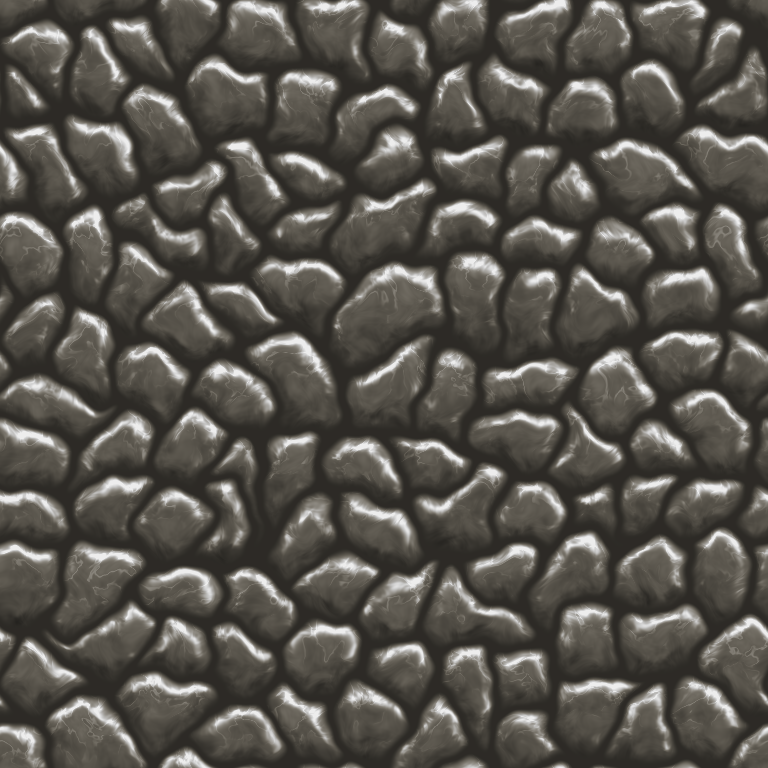
A WebGL 1 fragment shader for this texture:

```glsl
precision highp float;
// A seamless wall of irregular, bevelled grey-brown stones lit from above.
uniform vec2 u_resolution;

const float CELLS = 11.0;            // stones per side, whole so that it tiles
const float JITTER = 0.82;           // scatter of the stone centres
const float MAX_STRETCH = 1.48;      // elongation of the longest stones
const float SIZE_SPREAD = 0.14;      // variation of stone size
const float CORNER_SHARPNESS = 17.0; // higher gives crisper corners
const vec2 GAP = vec2(0.012, 0.12);  // soft edge from joint to stone
const float RIDGE_INSET = 0.165;     // distance of the worn ridge from the joint
const float RIDGE_WIDTH = 0.055;
const vec2 LIGHT = vec2(0.24, 0.97);
const float JOINT_TONE = 0.175;
const float BODY_TONE = 0.345;
const vec3 WARM_TINT = vec3(1.0, 0.95, 0.85);
const float TAU = 6.2831853;
const mat2 TURN = mat2(0.8, 0.6, -0.6, 0.8);

vec2 hash2(vec2 p) {
  vec2 k = vec2(dot(p, vec2(127.1, 311.7)), dot(p, vec2(269.5, 183.3)));
  return fract(sin(k) * 43758.55);
}

// Layered, folded sines: soft painterly mottling, about -0.8 to 0.8.
float mottle(vec2 p) {
  float sum = 0.0, amp = 0.5;
  for (int i = 0; i < 4; i++) {
    p = TURN * p * 1.7 + 0.8 * sin(p.yx) + 1.3;
    sum += amp * sin(p.x) * sin(p.y);
    amp *= 0.62;
  }
  return sum;
}

// Stretched squared distance to a stone's centre (x) and its gradient (yz).
vec3 stoneField(vec2 p, vec2 cell, out vec2 local) {
  vec2 id = mod(cell, CELLS);
  vec2 shape = hash2(id + 37.0);
  local = p - cell - 0.5 - JITTER * (hash2(id) - 0.5);
  float angle = shape.x * 0.5 * TAU;
  float stretch = mix(1.0, MAX_STRETCH, shape.y);
  vec2 axis = vec2(cos(angle), sin(angle));
  vec2 side = vec2(-axis.y, axis.x);
  vec2 m = vec2(dot(local, axis) / stretch, dot(local, side) * stretch);
  float size = SIZE_SPREAD * hash2(id + 71.0).x;
  return vec3(dot(m, m) - size, 2.0 * (axis * m.x / stretch + side * m.y * stretch));
}

// Periodic bending of the joints.
vec2 bend(vec2 uv) {
  vec2 slow = sin(TAU * vec2(dot(uv, vec2(4.0, 11.0)), dot(uv, vec2(12.0, -5.0))));
  vec2 fast = sin(TAU * vec2(dot(uv, vec2(-9.0, 27.0)), dot(uv, vec2(25.0, 10.0))) + 2.0);
  return 0.05 * slow + 0.014 * fast;
}

void main() {
  vec2 uv = gl_FragCoord.xy / u_resolution;
  vec2 p = uv * CELLS + bend(uv);
  vec2 home = floor(p);

  // Find the stone that owns this point.
  vec3 own = vec3(100.0, 0.0, 0.0);
  vec2 ownCell = home, q = vec2(0.0), local;
  for (int y = -2; y <= 2; y++) {
    for (int x = -2; x <= 2; x++) {
      vec2 cell = home + vec2(float(x), float(y));
      vec3 field = stoneField(p, cell, local);
      if (field.x < own.x) {
        own = field;
        ownCell = cell;
        q = local;
      }
    }
  }

  // Blend the distances to all neighbours into one rounded edge distance.
  float total = 0.0;
  vec2 inward = vec2(0.0);
  for (int y = -2; y <= 2; y++) {
    for (int x = -2; x <= 2; x++) {
      vec2 cell = home + vec2(float(x), float(y));
      if (any(notEqual(cell, ownCell))) {
        vec3 delta = stoneField(p, cell, local) - own;
        float slope = max(length(delta.yz), 0.3);
        float weight = exp(-CORNER_SHARPNESS * delta.x / slope);
        total += weight;
        inward += weight * delta.yz / slope;
      }
    }
  }
  float edge = -log(max(total, 1e-12)) / CORNER_SHARPNESS;
  inward /= max(total, 1e-12);

  // Mottling is local to each stone, so it wraps with the stones.
  vec2 seed = 40.0 * hash2(mod(ownCell, CELLS) + 13.0);
  float broad = mottle(q * 3.6 + seed);
  float fine = mottle(q * 7.5 + seed.yx);

  // Bevels, worn bright ridges and faint creases on the face.
  float facing = dot(-inward, LIGHT);
  float worn = edge + 0.07 * broad + 0.03 * fine;
  float bevel = 1.0 - smoothstep(0.13, 0.29, worn);
  float offset = (worn - RIDGE_INSET) / RIDGE_WIDTH;
  float ridge = exp(-offset * offset);
  float crease = 1.0 - smoothstep(0.0, 0.13, abs(broad + 0.3 * fine));
  float upper = smoothstep(-0.15, 0.4, q.y + 0.3 * fine);

  float tone = BODY_TONE + 0.05 * broad + 0.04 * fine + 0.10 * clamp(q.y, -0.6, 0.5);
  tone += bevel * (0.20 * max(facing, 0.0) + 0.10 * min(facing, 0.0));
  tone += 0.44 * ridge * smoothstep(-0.15, 1.05, facing + 0.7 * fine);
  tone += 0.13 * crease * upper;
  tone = mix(JOINT_TONE, tone, smoothstep(GAP.x, GAP.y, edge));
  tone = clamp(tone, 0.13, 0.93);

  vec3 tint = mix(WARM_TINT, vec3(1.0), smoothstep(0.3, 0.85, tone));
  gl_FragColor = vec4(tone * tint, 1.0);
}
```
